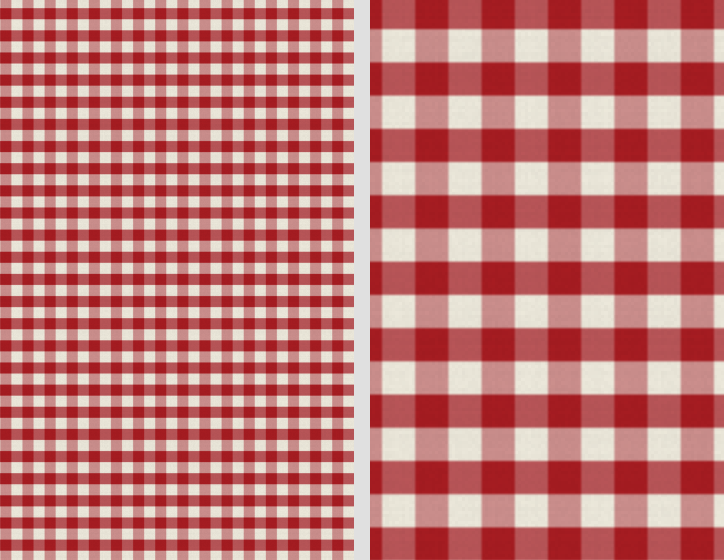
Left: the whole. Right: its middle third, enlarged.
This pattern is drawn by a WebGL 2 fragment shader. Its source:

```glsl
#version 300 es
precision highp float;
// Red and cream gingham cloth: 16 checks across and about 25.3 down.
// Two soft-edged stripe masks, one per axis, choose between four woven
// tones; hashed threads add a faint, uneven linen grain.

uniform vec2 u_resolution;
out vec4 fragColor;

float hash(vec2 p) {
    p = fract(p * vec2(0.1031, 0.1137));
    p += dot(p, p.yx + 33.33);
    return fract((p.x + p.y) * p.x * 17.31);
}

// 1 inside the first half of every repeat, 0 in the second half
vec2 stripes(vec2 t, vec2 soft) {
    vec2 d = 0.25 - abs(fract(t + 0.25) - 0.5);
    return smoothstep(-soft, soft, d);
}

void main() {
    vec2 uv = gl_FragCoord.xy / u_resolution;
    vec2 repeats = vec2(16.0, 25.29);

    // Checks are counted from the left and from the top
    vec2 t = vec2(uv.x, 1.0 - uv.y) * repeats - vec2(0.015, 0.369);
    vec2 soft = max(vec2(0.03), 0.75 * repeats / u_resolution);
    vec2 dyed = stripes(t, soft);

    // The horizontal bands are dyed more strongly than the vertical ones
    vec3 cream = vec3(0.908, 0.893, 0.842);
    vec3 pink = vec3(0.782, 0.548, 0.540);
    vec3 rose = vec3(0.710, 0.328, 0.338);
    vec3 red = vec3(0.640, 0.108, 0.128);
    vec3 cloth = mix(mix(cream, pink, dyed.x), mix(rose, red, dyed.x), dyed.y);

    // Fine weave: single crossings plus whole threads along each axis
    vec2 thread = floor((t + 1.0) * 20.0);
    float grain = hash(thread) - 0.5;
    float warp = hash(vec2(thread.x, 7.0)) - 0.5;
    float weft = hash(vec2(3.0, thread.y)) - 0.5;
    cloth *= 1.0 + 0.022 * grain + 0.010 * warp + 0.016 * weft;

    fragColor = vec4(cloth, 1.0);
}
```
